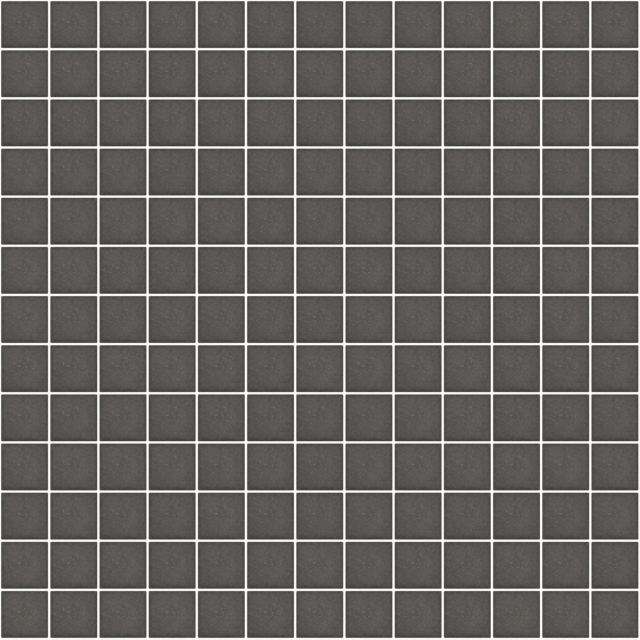
Write a WebGL 2 fragment shader that draws this pattern.

```glsl
#version 300 es
precision highp float;

uniform vec2 u_resolution;
out vec4 fragColor;

float hash(vec2 p) {
    vec3 q = fract(vec3(p.xyx) * 0.1031);
    q += dot(q, q.yzx + 33.33);
    return fract((q.x + q.y) * q.z);
}

float noise(vec2 p) {
    vec2 i = floor(p);
    vec2 f = fract(p);
    f = f * f * (3.0 - 2.0 * f);
    float low = mix(hash(i), hash(i + vec2(1.0, 0.0)), f.x);
    float high = mix(hash(i + vec2(0.0, 1.0)), hash(i + vec2(1.0, 1.0)), f.x);
    return mix(low, high, f.y);
}

float roundedBox(vec2 p, vec2 halfSize, float radius) {
    vec2 q = abs(p) - halfSize + radius;
    return length(max(q, 0.0)) + min(max(q.x, q.y), 0.0) - radius;
}

// Dark stone surface; local runs from 0 to 1 across the tile, y downward
vec3 tileColor(vec2 local, vec2 cell, float inset) {
    vec3 charcoal = vec3(0.318, 0.312, 0.308);
    vec3 warmGray = vec3(0.368, 0.355, 0.343);

    // Broad mottling shared by all tiles, with a slight shift for each one
    float mottle = noise(local * vec2(5.0, 4.0) + 7.0) - 0.5;
    float streak = noise(local * vec2(17.0, 4.0) + 31.0) - 0.5;
    float center = 1.0 - smoothstep(0.12, 0.62, length(local - vec2(0.54, 0.45)));
    float tone = 0.36 + 0.45 * center + 0.45 * mottle + 0.35 * streak;
    tone += 0.14 * (hash(cell + 3.0) - 0.5);
    vec3 color = mix(charcoal, warmGray, clamp(tone, 0.0, 1.15));

    // Fine grain, partly common and partly unique to the tile
    float grain = noise(local * 31.0 + 11.0) - 0.5;
    float ownGrain = noise(local * 27.0 + cell * 41.0) - 0.5;
    color += 0.036 * grain + 0.016 * ownGrain;

    // Sparse pale flecks near the middle
    float fleck = smoothstep(0.8, 0.98, noise(local * 24.0 + 73.0));
    color += vec3(0.065, 0.056, 0.046) * fleck * center;

    // Darkened rim, strongest along the lower side
    float rim = 1.0 - smoothstep(0.01, 0.085, inset);
    float lower = smoothstep(0.84, 0.97, local.y);
    return color - 0.035 * rim - 0.025 * lower;
}

void main() {
    vec2 uv = gl_FragCoord.xy / u_resolution;

    // Thirteen tiles each way, counted from the upper left
    vec2 grid = vec2(uv.x, 1.0 - uv.y) * vec2(13.01, 13.02);
    vec2 cell = floor(grid);
    vec2 local = fract(grid);

    float dist = roundedBox(local - 0.5, vec2(0.476), 0.025);
    float soft = max(0.017, 8.5 / min(u_resolution.x, u_resolution.y));
    float grout = smoothstep(-soft, soft, dist);

    vec3 groutColor = vec3(0.98, 0.98, 0.97);
    vec3 color = mix(tileColor(local, cell, -dist), groutColor, grout);
    fragColor = vec4(color, 1.0);
}
```
